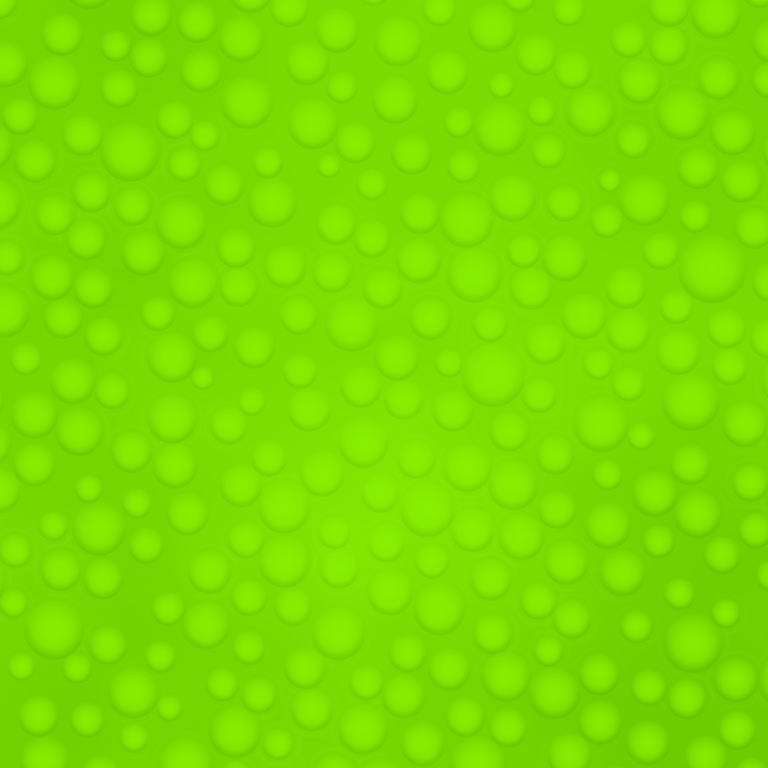
Give the GLSL for this texture, as a WebGL 1 fragment shader.

```glsl
precision highp float;
// Glossy lime green droplets of mixed size on a softly mottled green film.
uniform vec2 u_resolution;

vec3 hash3(vec2 p) {
  vec3 q = vec3(dot(p, vec2(127.1, 311.7)), dot(p, vec2(269.5, 183.3)), dot(p, vec2(419.2, 371.9)));
  return fract(sin(q) * 43758.545);
}

float valueNoise(vec2 p) {
  vec2 i = floor(p), f = fract(p);
  f = f * f * (3.0 - 2.0 * f);
  float low = mix(hash3(i).x, hash3(i + vec2(1.0, 0.0)).x, f.x);
  float high = mix(hash3(i + vec2(0.0, 1.0)).x, hash3(i + vec2(1.0, 1.0)).x, f.x);
  return mix(low, high, f.y);
}

// Jittered hexagonal lattice: xy is the droplet centre, z its size weight.
vec3 droplet(vec2 cell) {
  vec3 h = hash3(cell);
  vec2 lattice = cell + 0.5;
  vec2 centre = vec2(lattice.x - 0.5 * lattice.y, 0.866 * lattice.y);
  return vec3(centre + (h.xy - 0.5) * 0.38, 0.7 + 0.4 * h.z + 0.8 * pow(h.z, 9.0));
}

// Neighbours share the gap between them by weight, so droplets never overlap.
float dropletRadius(vec2 cell, vec3 drop) {
  float radius = 0.66;
  for (int j = -1; j <= 1; j++) {
    for (int i = -1; i <= 1; i++) {
      if (i != 0 || j != 0) {
        vec3 other = droplet(cell + vec2(float(i), float(j)));
        float share = drop.z / (drop.z + other.z);
        radius = min(radius, distance(drop.xy, other.xy) * share);
      }
    }
  }
  return radius;
}

void main() {
  vec2 uv = gl_FragCoord.xy / u_resolution;
  vec2 p = mat2(0.94, 0.342, -0.342, 0.94) * uv * 14.3 + 20.0;
  vec2 up = vec2(-0.342, 0.94);

  // Film: broad light and dark patches, dimmer towards the right.
  float patches = valueNoise(uv * vec2(2.6, 4.0) + 3.7);
  float mottle = valueNoise(uv * 11.0 + 8.0);
  float film = 0.15 + 0.44 * patches + 0.12 * mottle;
  film += 0.10 * smoothstep(0.4, 0.0, abs(uv.y - 0.42));
  film -= 0.24 * smoothstep(0.45, 1.0, uv.x);
  film = max(film, 0.06);
  float tone = film;

  vec2 home = floor(vec2(p.x + p.y * 0.57735, p.y / 0.866));
  for (int j = -1; j <= 1; j++) {
    for (int i = -1; i <= 1; i++) {
      vec2 cell = home + vec2(float(i), float(j));
      vec3 drop = droplet(cell);
      float radius = dropletRadius(cell, drop);
      vec2 offset = p - drop.xy;
      float reach = length(offset);
      float below = 0.5 - 0.5 * dot(offset, up) / max(reach, 0.001);
      float rim = reach - radius;

      // Faint halo on the film.
      tone += 0.05 * smoothstep(0.05, 0.0, abs(rim - 0.10)) * smoothstep(0.4, 0.7, mottle);

      // Domed body: bright middle, crisp dark crescent along the lower edge.
      float q = min(reach / radius, 1.0);
      float peak = 0.80 + 0.18 * film;
      float dome = mix(peak, film + 0.05, pow(q, 2.1));
      dome -= 0.36 * smoothstep(0.15, 0.95, below) * smoothstep(0.6, 1.0, q);
      tone = mix(tone, dome, smoothstep(0.022, -0.022, rim));
    }
  }

  vec3 shade = vec3(0.42, 0.79, 0.0);
  vec3 glow = vec3(0.54, 0.95, 0.005);
  gl_FragColor = vec4(mix(shade, glow, clamp(tone, -0.15, 1.0)), 1.0);
}
```
